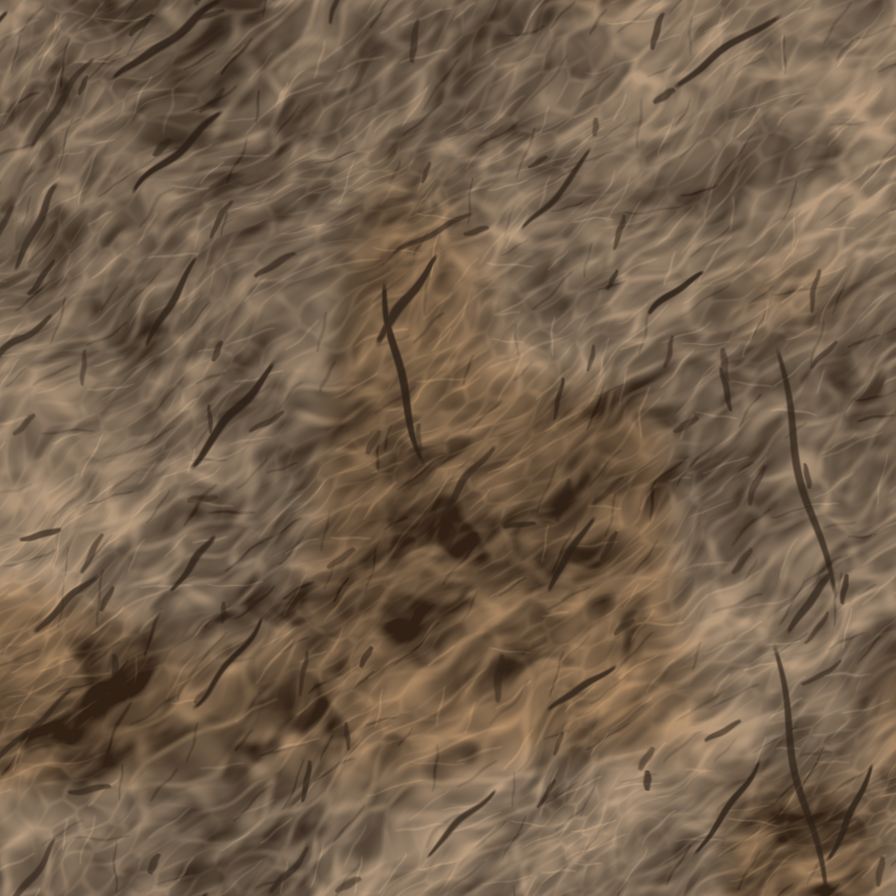
Give the GLSL for this texture, as a Shadertoy shader.

```glsl
const vec3 SOIL = vec3(0.20, 0.145, 0.10);
const vec3 STRAW = vec3(0.68, 0.575, 0.465);
const vec3 GREY_TINT = vec3(0.0, 0.013, 0.021);
const vec3 BROWN_FILTER = vec3(0.96, 0.87, 0.74);
const vec3 STICK = vec3(0.17, 0.125, 0.09);
const float GRAIN_ANGLE = 0.66;

vec2 hash2(vec2 p) {
    vec3 q = fract(p.xyx * vec3(0.1031, 0.1030, 0.0973));
    q += dot(q, q.yzx + 33.33);
    return fract((q.xx + q.yz) * q.zy);
}

vec2 rotate(vec2 p, float a) {
    float c = cos(a), s = sin(a);
    return vec2(c * p.x + s * p.y, c * p.y - s * p.x);
}

float valueNoise(vec2 p) {
    vec2 i = floor(p), f = fract(p);
    f = f * f * (3.0 - 2.0 * f);
    float low = mix(hash2(i).x, hash2(i + vec2(1, 0)).x, f.x);
    float high = mix(hash2(i + vec2(0, 1)).x, hash2(i + vec2(1, 1)).x, f.x);
    return mix(low, high, f.y);
}

// Noise centred on zero
float wave(vec2 p) {
    return valueNoise(p) - 0.5;
}

// Cellular noise: gap between the two nearest points, zero on cell borders
float cellGap(vec2 p) {
    vec2 i = floor(p);
    float nearest = 9.0, second = 9.0;
    for (int y = -1; y <= 1; y++)
    for (int x = -1; x <= 1; x++) {
        vec2 id = i + vec2(x, y);
        float d = length(id + hash2(id + 71.0) - p);
        second = min(second, max(nearest, d));
        nearest = min(nearest, d);
    }
    return second - nearest;
}

// Scattered tapered stalks; size = half length and half width in canvas units
float stalks(vec2 p, float cells, float chance, float angle, float spread,
             vec2 size, float seed) {
    const float SOFT = 0.0017;
    vec2 i = floor(p * cells);
    float cover = 0.0;
    for (int y = -1; y <= 1; y++)
    for (int x = -1; x <= 1; x++) {
        vec2 id = i + vec2(x, y);
        vec2 place = hash2(id + seed);
        vec2 kind = hash2(id + seed + 37.0);
        vec2 shape = hash2(id + seed + 91.0);
        float turn = 2.0 * shape.x - 1.0;
        vec2 d = p - (id + 0.15 + 0.7 * place) / cells;
        d = rotate(d, angle + spread * turn * (0.4 + 0.6 * abs(turn)));
        float halfLength = size.x * mix(0.45, 1.0, kind.y);
        float along = d.x / halfLength;
        d.y += halfLength * (0.14 * (shape.y - 0.5) * along * along
             + 0.025 * sin(along * 5.0 + 6.3 * place.x));
        float width = size.y * mix(0.6, 1.0, shape.y) * (1.0 - 0.6 * along * along);
        float body = 1.0 - smoothstep(width - SOFT, width + SOFT, abs(d.y));
        body *= 1.0 - smoothstep(0.85, 1.0, abs(along));
        cover = max(cover, body * step(kind.x, chance) * mix(0.65, 1.0, place.y));
    }
    return cover;
}

// Matted fibres: stretched noise layers with pale creases
float matTone(vec2 p, float patches, float clumps) {
    vec2 q = rotate(p, GRAIN_ANGLE);
    float tone = 0.56 + 0.40 * patches + 0.38 * clumps;
    tone += 0.42 * wave(q * vec2(22.0, 58.0) + 3.0);
    tone += 0.30 * wave(q * vec2(52.0, 110.0) + 17.0);
    float crease = 1.0 - smoothstep(0.0, 0.3, cellGap(q * vec2(13.0, 31.0)));
    float fineCrease = 1.0 - smoothstep(0.0, 0.3, cellGap(q * vec2(24.0, 60.0) + 8.0));
    float fade = valueNoise(p * 11.0 + 40.0);
    return tone + 0.28 * crease * fade + 0.16 * fineCrease * (1.0 - fade);
}

void mainImage(out vec4 fragColor, in vec2 fragCoord) {
    vec2 p = fragCoord / iResolution.y;

    // Curl the grain at two scales
    vec2 warped = p + 0.045 * vec2(wave(p * 7.0), wave(p * 7.0 + 50.0));
    warped += 0.016 * vec2(wave(p * 24.0 + 9.0), wave(p * 24.0 + 80.0));

    vec2 grain = rotate(warped, GRAIN_ANGLE);
    float patches = wave(grain * vec2(4.0, 7.0) + 5.0);
    float clumps = wave(grain * vec2(10.0, 21.0) + 25.0);
    float tone = matTone(warped, patches, clumps);

    // Brown hollows with dark pits
    float hollow = smoothstep(0.02, 0.28, wave(p * 4.5 + 63.0));
    float pits = smoothstep(0.08, 0.3, wave(grain * vec2(20.0, 32.0) + 90.0));
    tone -= hollow * (0.06 + 0.32 * pits);

    // Thin pale straws and their shaded partners
    vec2 bent = mix(p, warped, 0.5);
    tone -= 0.22 * stalks(bent, 20.0, 0.6, 0.8, 0.7, vec2(0.035, 0.0018), 210.0);
    tone += 0.24 * stalks(bent, 22.0, 0.7, 0.65, 0.8, vec2(0.034, 0.0014), 120.0);
    tone += 0.20 * stalks(bent, 11.0, 0.6, 0.6, 0.4, vec2(0.075, 0.0014), 160.0);

    tone = clamp(tone, 0.0, 1.08);
    vec3 color = mix(SOIL, STRAW, tone) + GREY_TINT * 4.0 * tone * (1.0 - tone);
    color *= mix(vec3(1.0), BROWN_FILTER, 0.75 * hollow);

    // Dark sticks: short bits, main twigs, a few long stems
    float sticks = 0.75 * stalks(bent, 14.0, 0.27, 1.0, 0.9, vec2(0.028, 0.0042), 310.0);
    sticks = max(sticks, stalks(bent, 7.0, 0.5, 0.9, 0.4, vec2(0.078, 0.0046), 350.0));
    sticks = max(sticks, stalks(p, 3.0, 0.22, 1.8, 0.25, vec2(0.15, 0.0046), 420.0));
    color = mix(color, STICK, 0.9 * sticks);

    fragColor = vec4(color, 1.0);
}
```
